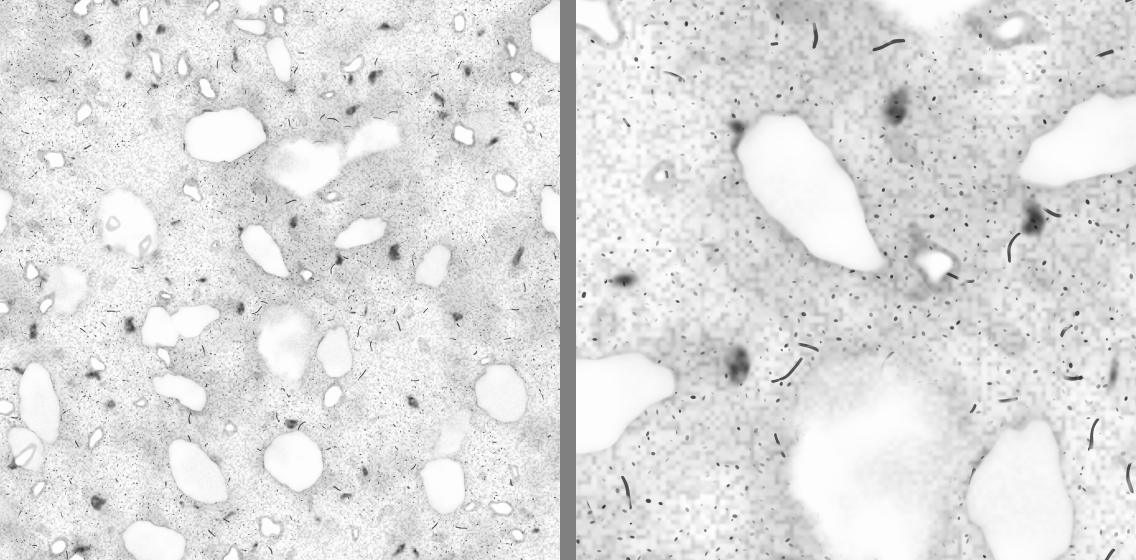
Left, the full canvas; right, a detail of the centre.
Reproduce this texture procedurally as a WebGL 2 fragment shader.

```glsl
#version 300 es
precision highp float;
// Pale terrazzo stone: a grainy off-white ground with grey haze, smooth white
// pebbles, rimmed shards, dark smudges, hairline cracks and fine specks.
// Scattered parts are warped ellipses, one per jittered cell, over layered noise.

uniform vec2 u_resolution;
out vec4 fragColor;

// Cells per canvas side
const float PEBBLE_CELLS = 7.0;
const float SHARD_CELLS = 13.0;
const float FLAKE_CELLS = 24.0;
const float SMUDGE_CELLS = 11.0;
const float CRACK_CELLS = 26.0;
const float SPECK_CELLS = 150.0;
const float GRAIN_CELLS = 340.0;

// Tones and strengths
const float GROUND_TONE = 0.995;
const float PEBBLE_TONE = 0.993;
const float GRAIN_DEPTH = 0.17;
const float HAZE_DEPTH = 0.12;
const float RIM_DEPTH = 0.12;
const float SMUDGE_DEPTH = 0.58;
const float CRACK_DEPTH = 0.65;

vec3 hash3(vec2 p) {
    vec3 q = fract(p.xyx * vec3(0.1031, 0.1030, 0.0973));
    q += dot(q, q.yxz + 33.33);
    return fract((q.xxy + q.yzz) * q.zyx);
}

float noise(vec2 p) {
    vec2 i = floor(p), f = fract(p);
    f *= f * (3.0 - 2.0 * f);
    return mix(mix(hash3(i).x, hash3(i + vec2(1, 0)).x, f.x),
               mix(hash3(i + vec2(0, 1)).x, hash3(i + vec2(1, 1)).x, f.x), f.y);
}

float fbm(vec2 p) {
    float sum = 0.0, amp = 0.53;
    for (int i = 0; i < 4; i++) {
        sum += amp * noise(p);
        p = mat2(1.6, 1.2, -1.2, 1.6) * p + 17.0;
        amp *= 0.5;
    }
    return sum;
}

vec2 warp(vec2 p, float scale) {
    return vec2(noise(p * scale), noise(p * scale + 37.0)) - 0.5;
}

vec2 rotate(vec2 p, float a) {
    float c = cos(a), s = sin(a);
    return vec2(c * p.x + s * p.y, c * p.y - s * p.x);
}

// Nearest scattered ellipse: x = signed distance, y = its random id
vec2 scatter(vec2 p, float cells, float chance, vec2 radii, float seed) {
    vec2 nearest = vec2(1.0, 0.0);
    vec2 home = floor(p * cells);
    for (int j = -1; j <= 1; j++)
    for (int i = -1; i <= 1; i++) {
        vec2 cell = home + vec2(i, j);
        vec3 place = hash3(cell + seed);
        vec3 form = hash3(cell + seed + 71.0);
        if (place.z > chance) continue;
        vec2 q = rotate(p - (cell + place.xy) / cells, form.x * 3.1416);
        float r = mix(radii.x, radii.y, form.y);
        float aspect = mix(0.42, 0.85, form.z);
        float d = (length(q / vec2(r, r * aspect)) - 1.0) * r * aspect;
        if (d < nearest.x) nearest = vec2(d, fract(form.z * 7.3 + form.x));
    }
    return nearest;
}

// Distance to the nearest short, bent stroke
float cracks(vec2 p) {
    float nearest = 1.0;
    vec2 home = floor(p * CRACK_CELLS);
    for (int j = -1; j <= 1; j++)
    for (int i = -1; i <= 1; i++) {
        vec2 cell = home + vec2(i, j);
        vec3 place = hash3(cell + 211.0);
        vec3 form = hash3(cell + 283.0);
        if (place.z > 0.36) continue;
        vec2 q = rotate(p - (cell + place.xy) / CRACK_CELLS, form.x * 3.1416);
        q.y += (form.z - 0.5) * 70.0 * q.x * q.x;
        q.x -= clamp(q.x, -0.011 * form.y, 0.011 * form.y);
        nearest = min(nearest, length(q));
    }
    return nearest;
}

void main() {
    float side = min(u_resolution.x, u_resolution.y);
    vec2 p = gl_FragCoord.xy / side;
    float px = 1.0 / side;
    float grain = noise(p * GRAIN_CELLS);
    float mottle = fbm(p * 55.0);
    vec2 fine = warp(p, 90.0) * 0.006;
    vec2 bent = p + warp(p, 9.0) * 0.055 + warp(p, 32.0) * 0.014 + fine;
    vec2 chipped = p + warp(p, 45.0) * 0.014 + fine;

    // Ground with cloudy haze
    float haze = smoothstep(0.40, 0.68, 0.55 * fbm(p * 4.0 + 5.0) + 0.45 * fbm(p * 22.0));
    float tone = GROUND_TONE - GRAIN_DEPTH * grain * grain - HAZE_DEPTH * haze;

    // Faint grey flakes
    vec2 flake = scatter(chipped, FLAKE_CELLS, 0.4, vec2(0.006, 0.016), 13.0);
    tone -= 0.09 * smoothstep(0.002, -0.002, flake.x) * (0.4 + flake.y) * (0.5 + mottle);

    // Pebbles: some crisp, some dissolving into the ground
    vec2 pebble = scatter(bent, PEBBLE_CELLS, 0.6, vec2(0.032, 0.075), 41.0);
    float faded = step(0.55, pebble.y);
    float soft = mix(max(px, 0.0015), 0.011, faded);
    float fill = smoothstep(soft, -soft, pebble.x + faded * (mottle - 0.5) * 0.02);
    float cloud = smoothstep(0.42, 0.7, fbm(p * 13.0 + 9.0)) * (0.3 + 0.7 * faded);
    tone -= 0.08 * exp(-max(pebble.x, 0.0) / 0.010) * (0.3 + mottle);
    tone = mix(tone, PEBBLE_TONE - cloud * (0.05 + 0.09 * grain), fill);
    tone -= RIM_DEPTH * exp(-abs(pebble.x) / 0.003) * (1.0 - 0.6 * faded) * (0.3 + mottle);

    // Small white shards inside grey rims
    vec2 shard = scatter(chipped, SHARD_CELLS, 0.27, vec2(0.010, 0.023), 97.0);
    float core = smoothstep(0.0015, -0.0015, shard.x + 0.002);
    tone = mix(tone, PEBBLE_TONE, core);
    tone -= 1.2 * RIM_DEPTH * smoothstep(0.0045, 0.001, abs(shard.x)) * (0.4 + mottle);
    float open = (1.0 - fill) * (1.0 - core);

    // Dark smudges with a grey surround
    float smudge = scatter(chipped, SMUDGE_CELLS, 0.5, vec2(0.005, 0.013), 151.0).x;
    float stain = smoothstep(0.003, -0.004, smudge) * (0.45 + 0.8 * noise(p * 190.0));
    tone -= 0.09 * exp(-max(smudge, 0.0) / 0.006) * open;
    tone *= 1.0 - SMUDGE_DEPTH * stain * open;

    // Broken hairline cracks
    float line = smoothstep(0.0010 + px * 0.7, 0.0010 - px * 0.7, cracks(p + fine * 0.6));
    tone *= 1.0 - CRACK_DEPTH * line * open * smoothstep(0.25, 0.55, noise(p * 160.0 + 3.0));

    // Fine specks, thinner in some regions
    vec2 speck = scatter(p, SPECK_CELLS, 0.38, vec2(0.0006, 0.0016), 307.0);
    float dot1 = smoothstep(px * 0.7, -px * 0.7, speck.x);
    float density = smoothstep(0.2, 0.55, noise(p * 14.0 + 21.0));
    tone *= 1.0 - dot1 * open * density * mix(0.15, 0.75, speck.y * speck.y);

    fragColor = vec4(vec3(clamp(tone, 0.0, 1.0)), 1.0);
}
```
